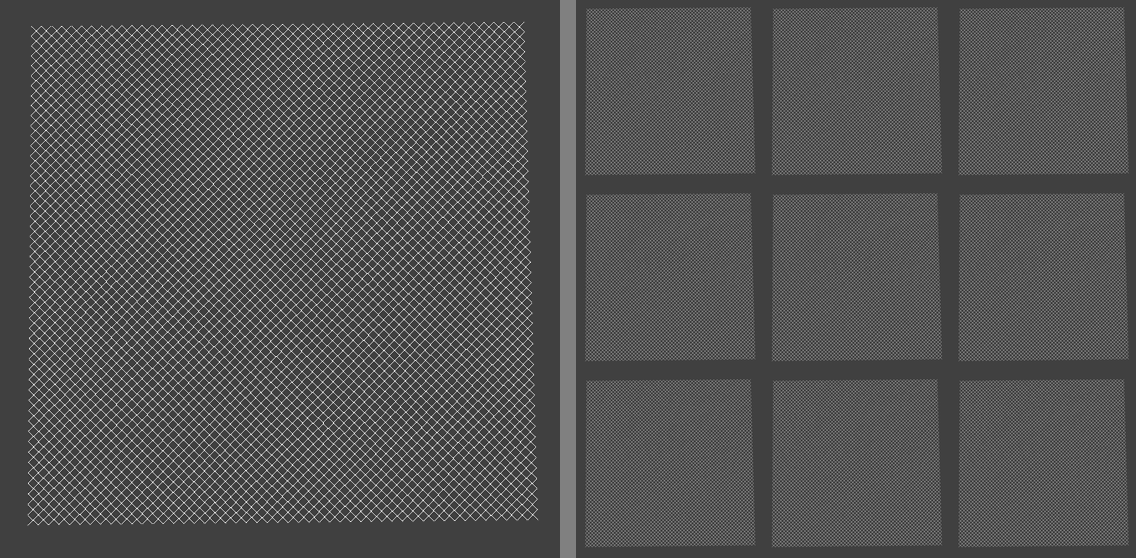
Left, the tile; right, the same tile 3 across and 3 down.
A Shadertoy shader for this pattern:

```glsl
float hash(vec2 p) {
    return fract(sin(dot(p, vec2(127.1, 311.7))) * 43758.5453);
}

// Sideways slip of one strand segment: mostly tiny, now and then a clear jog
float slip(vec2 segment) {
    float h = 2.0 * hash(segment) - 1.0;
    return 0.065 * h * h * h;
}

// Distance, in canvas units, to the nearest strand across the first axis
float strandDistance(float across, float along, float seed) {
    float id = floor(across + 0.5);
    float segment = floor(along + 0.5);
    float bend = smoothstep(0.42, 0.58, fract(along + 0.5));
    float offset = mix(slip(vec2(id + seed, segment)),
                       slip(vec2(id + seed, segment + 1.0)), bend);
    return abs(across - id - offset) * 0.0129;
}

// Share of a pixel-wide window covered by a band of the given half width
float coverage(float dist, float halfWidth, float pixel) {
    float low = max(dist - 0.5 * pixel, -halfWidth);
    float high = min(dist + 0.5 * pixel, halfWidth);
    return max(high - low, 0.0) / pixel;
}

// Unit coordinates inside the slightly tapered sheet
vec2 sheetCoords(vec2 uv) {
    vec2 q = uv;
    for (int i = 0; i < 4; i++) {
        float left = mix(0.0495, 0.0560, q.y);
        float right = mix(0.9609, 0.9362, q.y);
        q.x = (uv.x - left) / (right - left);
        float bottom = mix(0.0587, 0.0679, q.x);
        float top = mix(0.9530, 0.9608, q.x);
        q.y = (uv.y - bottom) / (top - bottom);
    }
    // Rows grow slightly closer towards the top
    q.y *= 1.0 - 0.03 * (1.0 - q.y);
    return q;
}

void mainImage(out vec4 fragColor, in vec2 fragCoord) {
    float pixel = 1.0 / iResolution.y;
    vec2 cell = sheetCoords(fragCoord / iResolution.xy) * 49.0;

    // Two diagonal strand families
    float rising = cell.x - cell.y;
    float falling = cell.x + cell.y;
    float d1 = strandDistance(rising, falling, 17.0);
    float d2 = strandDistance(falling, rising, 203.0);

    // Sheet outline; the plain margin lets the canvas edges join
    vec2 inside = 24.5 - abs(cell - 24.5);
    float edge = min(inside.x, inside.y) * 0.0183;
    float sheet = clamp(edge / pixel + 0.5, 0.0, 1.0);

    // Dark rim beside the strands, then the pale strands
    float rim = coverage(min(d1, d2), 0.0024, pixel) * sheet;
    float strands = coverage(d1, 0.00056, pixel) + coverage(d2, 0.00056, pixel);
    float shade = mix(0.25, 0.195, rim);
    shade = mix(shade, 0.91, min(strands, 1.0) * sheet);
    fragColor = vec4(vec3(shade), 1.0);
}
```
